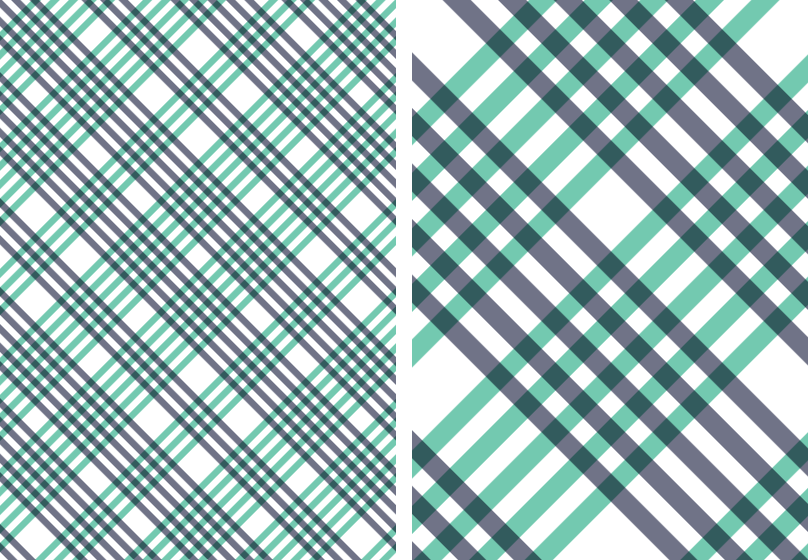
Left: the whole. Right: its middle third, enlarged.
Give the GLSL for this pattern, as a WebGL 2 fragment shader.

```glsl
#version 300 es
precision highp float;
// Diagonal plaid: green and slate stripes cross at 45 degrees on white.
// Each direction repeats two bands of five stripes and one band of three;
// the inks multiply, so crossings come out dark teal.

uniform vec2 u_resolution;
out vec4 outColor;

const float PERIOD = 0.582;  // repeat of x+y and x-y, in canvas heights

// Ink coverage at position x across the stripes.
float stripes(float x) {
    const float pitch = 0.0568;
    float fromGap = abs(fract(x / PERIOD + 0.5) - 0.5);
    float fromNarrow = 0.5 - fromGap;

    // Five stripes on each side of the small gap, three at the half repeat
    float wide = abs(fromGap - pitch * clamp(round(fromGap / pitch), 1.0, 5.0));
    float narrow = abs(fromNarrow - pitch * min(round(fromNarrow / pitch), 1.0));
    float edge = min(wide, narrow) - 0.0144;

    // A diagonal step of one pixel, widened a little for soft edges
    float blur = 1.2 * sqrt(2.0) / (u_resolution.y * PERIOD);
    return clamp(0.5 - edge / blur, 0.0, 1.0);
}

void main() {
    // Offset from the centre of the small white diamond
    vec2 p = gl_FragCoord.xy / u_resolution.y - vec2(0.3542, 0.5417);

    vec3 green = vec3(0.45, 0.79, 0.69);
    vec3 slate = vec3(0.44, 0.45, 0.53);

    // Green rises to the right, slate falls to the right
    vec3 color = mix(vec3(1.0), green, stripes(p.x - p.y));
    color *= mix(vec3(1.0), slate, stripes(p.x + p.y));

    outColor = vec4(color, 1.0);
}
```
